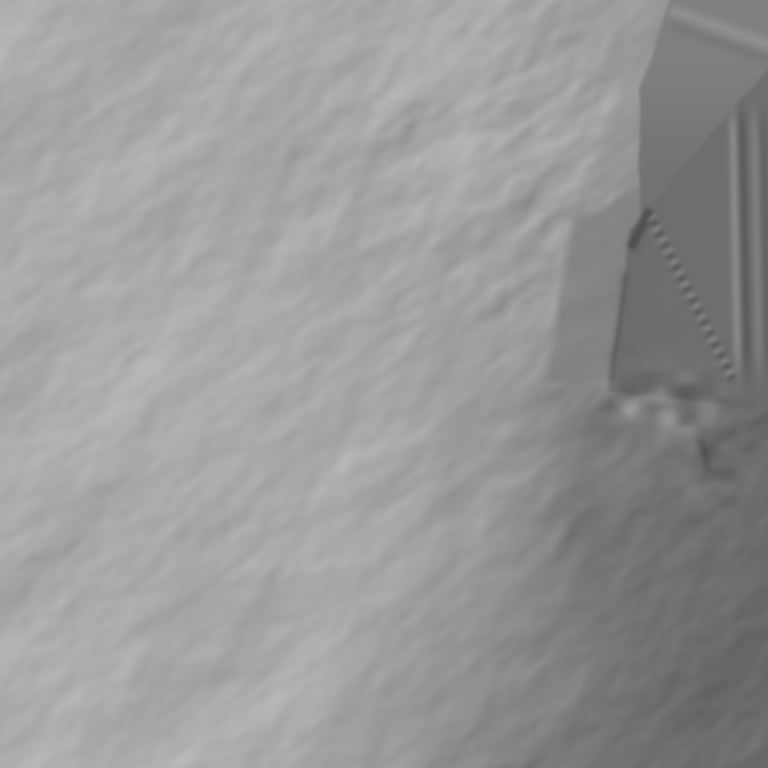
A Shadertoy shader for this texture:

```glsl
float hash(vec2 p) {
    vec3 q = fract(vec3(p.xyx) * 0.1031);
    q += dot(q, q.yzx + 33.33);
    return fract((q.x + q.y) * q.z);
}

float noise(vec2 p) {
    vec2 i = floor(p), f = fract(p);
    f = f * f * f * (f * (f * 6.0 - 15.0) + 10.0);
    return mix(mix(hash(i), hash(i + vec2(1, 0)), f.x),
               mix(hash(i + vec2(0, 1)), hash(i + vec2(1, 1)), f.x), f.y);
}

// Rough surface height, stretched along the rising diagonal
float height(vec2 p) {
    vec2 q = vec2(dot(p, vec2(0.77, 0.64)) * 0.62, dot(p, vec2(-0.64, 0.77)));
    float sum = 0.0, amp = 1.0, freq = 9.0;
    for (int i = 0; i < 4; i++) {
        sum += amp * noise(q * freq + float(i) * 17.3);
        q = mat2(0.96, 0.28, -0.28, 0.96) * q;
        freq *= 2.0;
        amp *= 0.56;
    }
    return sum;
}

// Positive to the right of the line going up from a to b
float side(vec2 p, vec2 a, vec2 b) {
    vec2 d = normalize(b - a);
    return dot(p - a, vec2(d.y, -d.x));
}

// Distance to a segment in x, position along it in y
vec2 segment(vec2 p, vec2 a, vec2 b) {
    vec2 d = b - a;
    float t = clamp(dot(p - a, d) / dot(d, d), 0.0, 1.0);
    return vec2(length(p - a - d * t), t);
}

float fill(float d, float soft) {
    return smoothstep(-soft, soft, d);
}

float stroke(vec2 p, vec2 a, vec2 b, float width) {
    float d = segment(p, a, b).x / width;
    return exp(-d * d);
}

float blob(vec2 p, vec2 center, vec2 radius) {
    vec2 d = (p - center) / radius;
    return exp(-dot(d, d));
}

void mainImage(out vec4 fragColor, in vec2 fragCoord) {
    vec2 p = fragCoord / iResolution.xy;
    vec2 warp = vec2(noise(p * 28.0), noise(p * 28.0 + 50.0)) - 0.5;
    vec2 w = p + warp * 0.012;

    // Broad shading, darker towards the lower right
    float shade = 0.678 - 0.05 * p.x - 0.2 * smoothstep(0.3, 0.9, p.x - 0.35 * p.y);
    shade += 0.035 * (noise(p * vec2(5.0, 4.0) + 8.0) - 0.5);
    shade -= 0.09 * blob(w, vec2(0.79, 0.45), vec2(0.07, 0.05));
    shade -= 0.05 * blob(w, vec2(0.75, 0.35), vec2(0.045, 0.09));

    // Relief lit from the upper left
    vec2 toLight = vec2(-0.0035, 0.0035);
    float relief = height(p - toLight) - height(p + toLight);
    float rough = 0.17 + 0.16 * blob(p, vec2(0.68, 0.8), vec2(0.2, 0.2));
    shade += relief * rough;

    // Grey slope beside the cliff
    float slope = min(side(w, vec2(0.715, 0.53), vec2(0.745, 0.7)), 0.755 - w.y + 0.5 * (w.x - 0.83));
    slope = min(slope, w.y - 0.5);
    shade = mix(shade, 0.505 + relief * 0.06, 0.85 * fill(slope, 0.009));
    float shelf = min(side(w, vec2(0.765, 0.76), vec2(0.83, 0.93)), w.y - 0.76);
    shade = mix(shade, 0.58 + relief * 0.08, 0.7 * fill(shelf, 0.01));

    // Smooth upper facet with a pale band across its top
    vec2 e = p + warp * 0.004;
    float edge = e.y > 0.883 ? side(e, vec2(0.833, 0.883), vec2(0.872, 1.0)) : e.x - 0.833;
    float upper = min(edge, e.y - 0.7);
    float upperTone = 0.5 - 0.05 * smoothstep(0.95, 0.75, p.y);
    upperTone += 0.06 * stroke(p, vec2(0.88, 0.985), vec2(1.02, 0.935), 0.009);
    upperTone -= 0.03 * stroke(p, vec2(0.88, 0.965), vec2(1.02, 0.915), 0.007);
    shade = mix(shade, upperTone, fill(upper, 0.004));

    // Dark lower facet
    float lower = min(side(e, vec2(0.794, 0.5), vec2(0.818, 0.69)),
                      -side(e, vec2(0.818, 0.7), vec2(0.983, 0.89)) * -1.0);
    lower = min(lower, e.y - 0.49 + 0.12 * (e.x - 0.8));
    float lowerTone = 0.425 + 0.03 * (noise(p * vec2(16.0, 3.0)) - 0.5);

    // Upright ridges
    float span = smoothstep(0.48, 0.56, p.y) * smoothstep(0.88, 0.82, p.y);
    float bend = 0.957 + 0.02 * (0.7 - p.y);
    for (int i = 0; i < 2; i++) {
        float x = (p.x - bend - 0.028 * float(i)) / 0.006;
        lowerTone += span * (0.1 - 0.04 * float(i)) * (exp(-x * x) - 0.7 * exp(-(x - 2.0) * (x - 2.0)));
    }

    // Beaded diagonal seam
    vec2 seam = segment(p, vec2(0.846, 0.72), vec2(0.955, 0.505));
    float beads = sin(seam.y * 94.0);
    lowerTone += 0.07 * beads * exp(-pow(seam.x / 0.007, 2.0));
    shade = mix(shade, lowerTone, fill(lower, 0.004));

    // Creases along the cliff and rubble at its foot
    shade -= 0.12 * stroke(e, vec2(0.823, 0.68), vec2(0.842, 0.722), 0.007);
    shade -= 0.05 * stroke(e, vec2(0.796, 0.51), vec2(0.812, 0.64), 0.006);
    float foot = blob(p, vec2(0.87, 0.48), vec2(0.07, 0.045)) + 0.6 * blob(p, vec2(0.93, 0.39), vec2(0.05, 0.05));
    shade += foot * 0.2 * (noise(p * vec2(38.0, 55.0)) - 0.45);
    shade += 0.1 * stroke(e, vec2(0.82, 0.465), vec2(0.86, 0.485), 0.011);
    shade -= 0.07 * stroke(e, vec2(0.915, 0.425), vec2(0.922, 0.39), 0.007);

    fragColor = vec4(vec3(clamp(shade, 0.32, 0.74)), 1.0);
}
```
